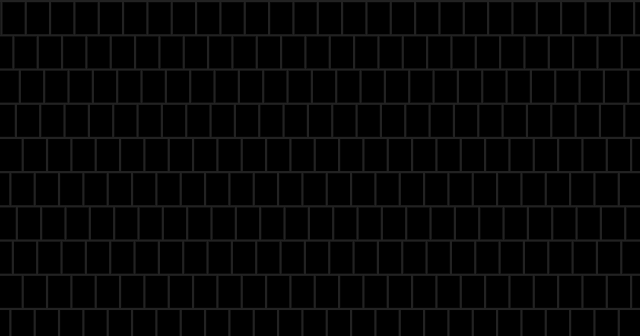
This pattern is drawn by a Shadertoy shader. Its source:

```glsl
// Black brick-like tiles in staggered rows, divided by thin dark grey lines.
#define TILE_SIZE vec2(0.07243, 0.1018)  // in canvas heights
#define LINE_WIDTH 0.0065
#define TOP_MARGIN 0.0033                // centre of the first row line
#define STAGGER vec4(0.933, 0.426, 0.691, 0.528)
#define UPPER_SHIFT 0.124                // extra slide of the upper rows
#define UPPER_ROWS 4.0
#define TILE_COLOR vec3(0.0)
#define LINE_COLOR vec3(0.133)

// Horizontal offset of a row, in tile widths, counting from the top
float rowOffset(float row) {
    float upper = 1.0 - step(UPPER_ROWS, row);
    return STAGGER[int(mod(row, 4.0))] + UPPER_SHIFT * upper;
}

// Distance to the nearest line of a unit-spaced grid
float gridDistance(float x) {
    return abs(fract(x + 0.5) - 0.5);
}

// Antialiased coverage of a line at the given distance
float lineCoverage(float dist, float pixel) {
    return clamp((0.5 * LINE_WIDTH - dist) / pixel + 0.5, 0.0, 1.0);
}

void mainImage(out vec4 fragColor, in vec2 fragCoord) {
    float pixel = 1.0 / iResolution.y;
    vec2 p = fragCoord * pixel;

    // Tile coordinates, with rows running downward
    float down = (1.0 - p.y - TOP_MARGIN) / TILE_SIZE.y;
    float row = max(floor(down), 0.0);
    float across = p.x / TILE_SIZE.x - rowOffset(row);

    // Joints on both axes
    float upright = lineCoverage(gridDistance(across) * TILE_SIZE.x, pixel);
    float level = lineCoverage(gridDistance(down) * TILE_SIZE.y, pixel);

    fragColor = vec4(mix(TILE_COLOR, LINE_COLOR, max(upright, level)), 1.0);
}
```
